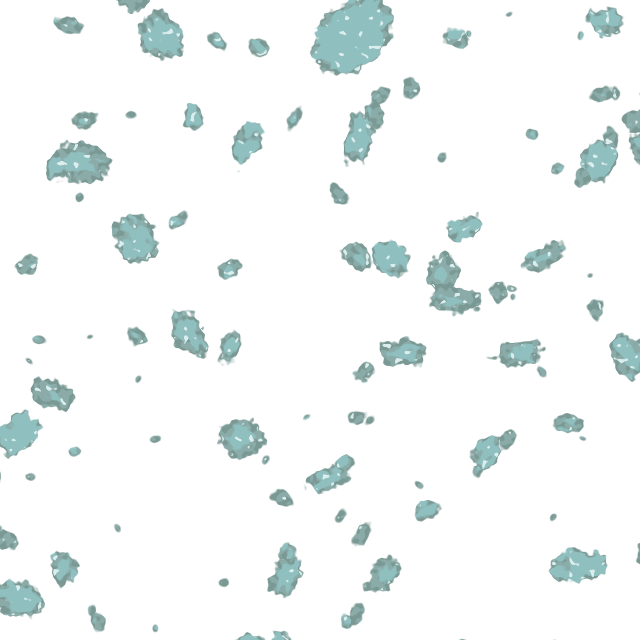
Give the GLSL for this pattern, as a Shadertoy shader.

```glsl
// Scattered teal mineral grains with ragged dark rims and pale glints on white.

struct Grain {
    float dist;    // signed distance, negative inside
    vec2 local;    // position along the grain's own axes
    float radius;  // short half axis
    float seed;
};

vec3 hash3(ivec3 p) {
    uvec3 v = uvec3(p + 1000) * 1664525u + 1013904223u;
    v.x += v.y * v.z; v.y += v.z * v.x; v.z += v.x * v.y;
    v ^= v >> 16u;
    v.x += v.y * v.z; v.y += v.z * v.x; v.z += v.x * v.y;
    return vec3(v >> 8u) / 16777216.0;
}

float slope(ivec2 corner, vec2 offset) {
    float angle = 6.2832 * hash3(ivec3(corner, 7)).x;
    return dot(vec2(cos(angle), sin(angle)), offset);
}

// Gradient noise, roughly -0.7 to 0.7
float noise(vec2 p) {
    ivec2 i = ivec2(floor(p));
    vec2 f = fract(p);
    vec2 u = f * f * f * (f * (f * 6.0 - 15.0) + 10.0);
    float low = mix(slope(i, f), slope(i + ivec2(1, 0), f - vec2(1, 0)), u.x);
    float high = mix(slope(i + ivec2(0, 1), f - vec2(0, 1)),
                     slope(i + ivec2(1, 1), f - vec2(1, 1)), u.x);
    return mix(low, high, u.y);
}

// Keeps whichever ellipse is nearer
void addGrain(inout Grain nearest, vec2 offset, vec2 radii, float angle, float seed) {
    float c = cos(angle), s = sin(angle);
    vec2 local = vec2(c * offset.x + s * offset.y, c * offset.y - s * offset.x);
    float dist = (length(local / radii) - 1.0) * radii.y;
    if (dist < nearest.dist) nearest = Grain(dist, local, radii.y, seed);
}

// One jittered grid of grains; some carry a smaller lobe at one end
void addLayer(inout Grain nearest, vec2 uv, float cells, int salt, float chance,
              float smallest, float largest, float lobeChance) {
    ivec2 home = ivec2(floor(uv * cells));
    for (int y = -1; y <= 1; y++)
    for (int x = -1; x <= 1; x++) {
        ivec2 id = home + ivec2(x, y);
        vec3 place = hash3(ivec3(id, salt));
        if (place.z > chance) continue;
        vec3 form = hash3(ivec3(id, salt + 1));
        vec3 extra = hash3(ivec3(id, salt + 2));
        vec2 offset = uv - (vec2(id) + 0.05 + 0.9 * place.xy) / cells;
        float size = mix(smallest, largest, form.x * form.x);
        float angle = 3.1416 * form.y;
        addGrain(nearest, offset, size * vec2(1.0, mix(0.52, 0.85, form.z)), angle, extra.x);
        if (extra.y < lobeChance) {
            float turn = angle + extra.z - 0.5;
            vec2 end = 1.15 * size * vec2(cos(turn), sin(turn));
            addGrain(nearest, offset - end, size * vec2(0.5, 0.36), angle + 4.0 * extra.z, extra.z);
        }
    }
}

void mainImage(out vec4 fragColor, in vec2 fragCoord) {
    vec2 uv = fragCoord / iResolution.y;

    // Grains from large to tiny, and one dominant lump near the top
    Grain grain = Grain(1.0, vec2(0), 0.01, 0.0);
    addLayer(grain, uv, 6.0, 11, 0.62, 0.032, 0.054, 0.35);
    addLayer(grain, uv, 8.0, 23, 0.58, 0.017, 0.030, 0.12);
    addLayer(grain, uv, 9.0, 37, 0.45, 0.004, 0.012, 0.0);
    addGrain(grain, uv - vec2(0.55, 0.945), vec2(0.072, 0.050), 0.75, 0.8);

    // Ragged outline, gentler on tiny grains
    float roughness = clamp(grain.radius / 0.02, 0.2, 1.0);
    float dist = grain.dist + roughness * (0.006 * noise(uv * 110.0) + 0.010 * noise(uv * 42.0));
    float depth = -dist;

    // Mottled rim and a lit core streaked along the grain
    vec3 rim = vec3(0.48, 0.60, 0.58);
    vec3 body = vec3(0.54, 0.67, 0.66);
    vec3 core = vec3(0.56, 0.75, 0.75);
    float mottle = noise(uv * 95.0 + 31.0) + depth / 0.03 - 0.15;
    float streak = noise(grain.local * vec2(38.0, 75.0) + grain.seed * 60.0);
    float lit = depth / 0.016 + 1.3 * streak + 0.9 * (grain.seed - 0.5);
    vec3 color = mix(rim, body, smoothstep(-0.12, 0.12, mottle));
    color = mix(color, core, smoothstep(0.45, 0.75, lit));

    // Pale glints scattered inside the outline
    float glint = smoothstep(0.28, 0.42, noise(uv * 88.0 + 70.0));
    color = mix(color, vec3(0.86, 0.93, 0.93), glint * smoothstep(0.001, 0.004, depth));

    float cover = smoothstep(0.0016, -0.0016, dist);
    fragColor = vec4(mix(vec3(1.0), color, cover), 1.0);
}
```
